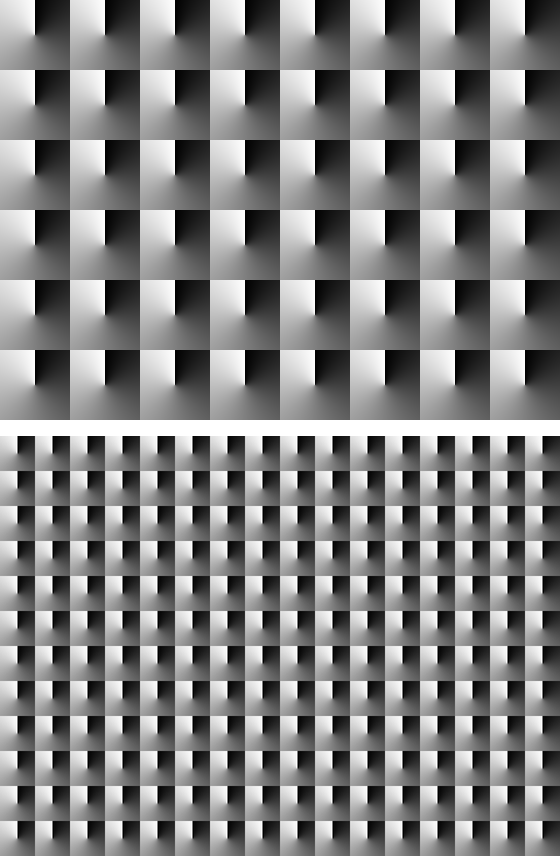
Top, the tile; bottom, the same tile 2 across and 2 down.
This pattern is drawn by a Shadertoy shader. Its source:

```glsl
// A grid of square cells, each filled with a conic sweep that turns clockwise
// from black to white around its centre, with the hard seam pointing up.
// Cells repeat with fract; a small box of samples per pixel smooths the edges.

#define COLUMNS 8.0
#define ROWS 6.0
#define DARK vec3(0.0)
#define LIGHT vec3(1.0)
#define SAMPLES 4

const float TAU = 6.2831853;

// Clockwise turn from straight up, 0 to 1
float clockwiseTurn(vec2 p) {
    return fract(atan(p.x, p.y) / TAU);
}

// Colour of the repeating grid; uv spans 0 to 1 over the canvas
vec3 conicGrid(vec2 uv) {
    vec2 cell = fract(uv * vec2(COLUMNS, ROWS)) - 0.5;
    return mix(DARK, LIGHT, clockwiseTurn(cell));
}

void mainImage(out vec4 fragColor, in vec2 fragCoord) {
    // Average evenly spaced samples over the pixel's area
    vec3 sum = vec3(0.0);
    for (int y = 0; y < SAMPLES; y++) {
        for (int x = 0; x < SAMPLES; x++) {
            vec2 offset = (vec2(x, y) + 0.5) / float(SAMPLES) - 0.5;
            sum += conicGrid((fragCoord + offset) / iResolution.xy);
        }
    }
    fragColor = vec4(sum / float(SAMPLES * SAMPLES), 1.0);
}
```
